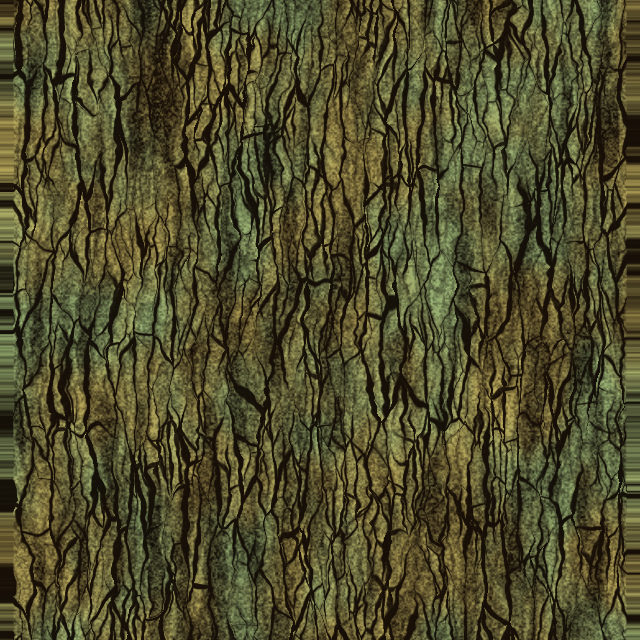
A three.js fragment shader for this texture:

```glsl
varying vec2 vUv;

float hash(vec2 p) {
  vec3 q = fract(p.xyx * 0.1031);
  q += dot(q, q.yzx + 33.33);
  return fract((q.x + q.y) * q.z);
}

float noise(vec2 p) {
  vec2 i = floor(p), f = fract(p);
  f = f * f * (3.0 - 2.0 * f);
  return mix(mix(hash(i), hash(i + vec2(1, 0)), f.x),
             mix(hash(i + vec2(0, 1)), hash(i + vec2(1, 1)), f.x), f.y);
}

float fbm(vec2 p) {
  float sum = 0.0, amp = 0.53;
  for (int i = 0; i < 4; i++) {
    sum += amp * noise(p);
    p = p * 2.03 + 17.3;
    amp *= 0.5;
  }
  return sum;
}

// Distance, in canvas units, to the border of a stretched Voronoi cell
float crackDistance(vec2 p, vec2 scale) {
  vec2 s = p * scale, cell = floor(s);
  vec2 nearest = vec2(0.0), second = vec2(0.0);
  float d1 = 9.0, d2 = 9.0;
  for (int y = -1; y <= 1; y++) {
    for (int x = -1; x <= 1; x++) {
      vec2 c = cell + vec2(x, y);
      vec2 to = c + vec2(hash(c), hash(c + 71.7)) - s;
      float d = dot(to, to);
      if (d < d1) {
        d2 = d1; second = nearest;
        d1 = d; nearest = to;
      } else if (d < d2) {
        d2 = d; second = to;
      }
    }
  }
  return 0.5 * (d2 - d1) / max(length((second - nearest) * scale), 0.001);
}

// Bends the straight cell borders into leaning, ragged cracks
vec2 warp(vec2 p) {
  p.x += 0.045 * (fbm(p * vec2(7, 5)) - 0.5);
  p.x += 0.008 * (noise(p * vec2(50, 38)) - 0.5);
  p.x += 0.004 * (noise(p * vec2(130, 110)) - 0.5);
  p.y += 0.030 * (noise(p * vec2(45, 22) + 40.0) - 0.5);
  return p;
}

// Plate height: 0 inside a crack, 1 on top of the bark
float relief(vec2 p) {
  vec2 w = warp(p) + 3.0;
  float broad = crackDistance(w, vec2(33, 7.5));
  float fine = crackDistance(w + 5.3, vec2(52, 13));
  float broadWidth = mix(-0.0012, 0.0052, noise(w * vec2(34, 13)));
  float fineWidth = mix(-0.0032, 0.0036, noise(w * vec2(28, 15) + 9.0));
  float height = smoothstep(broadWidth - 0.0014, broadWidth + 0.0016, broad);
  height *= mix(0.12, 1.0, smoothstep(fineWidth - 0.0012, fineWidth + 0.0016, fine));
  return height * mix(0.72, 1.0, smoothstep(0.0, 0.009, min(broad, fine * 1.6)));
}

void main() {
  // The side margins stretch the outermost column of bark
  vec2 p = vec2(clamp(vUv.x, 0.02, 0.98), vUv.y);
  vec2 w = warp(p);

  // Plates, shallow fibres and light from one side
  float height = relief(p);
  float slope = height - relief(p + vec2(0.0035, -0.0015));
  float fibre = fbm(w * vec2(75, 12) + 21.0) - 0.5;
  float patches = fbm(p * vec2(9, 6) + 63.0) - 0.5;
  float tone = height * (0.68 + 0.75 * fibre + 0.5 * patches) + 0.13 * slope;

  // Soft brown furrows
  float furrow = smoothstep(0.58, 0.82, noise(w * vec2(48, 9) + 88.0));
  tone *= 1.0 - 0.5 * furrow;

  // Sandy grain, weaker in the cracks
  float grain = 0.55 * noise(p * 390.0) + 0.45 * noise(p * 240.0 + 31.0) - 0.5;
  tone += grain * mix(0.12, 0.85, height);
  tone = clamp(tone, 0.0, 1.08);

  // Dark brown to pale olive, drifting between rust and moss
  vec3 color = mix(vec3(0.085, 0.06, 0.03), vec3(0.61, 0.62, 0.37), tone);
  float moss = smoothstep(0.25, 0.75, fbm(p * vec2(13, 8) + 120.0));
  color *= mix(vec3(1.09, 0.97, 0.87), vec3(0.91, 1.03, 1.12), moss);
  gl_FragColor = vec4(color, 1.0);
}
```
